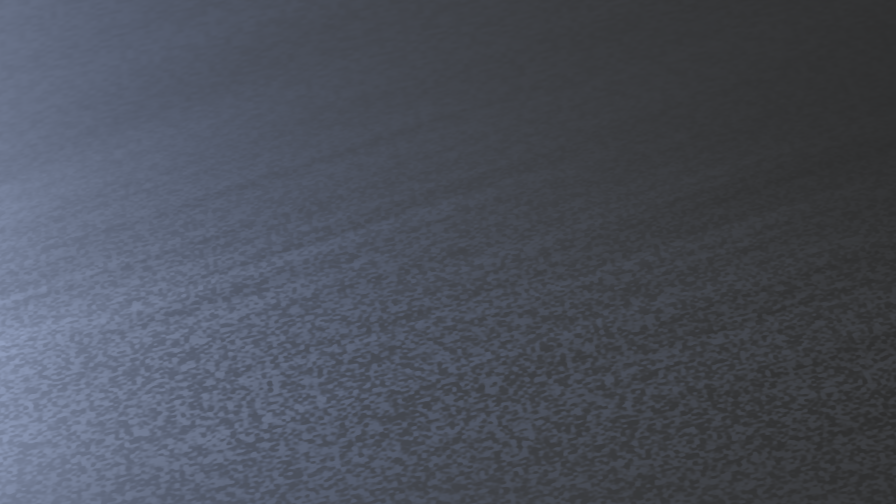
Give the GLSL for this texture, as a Shadertoy shader.

```glsl
// Dark brushed, finely pebbled surface lit from the left, with shallow focus.

const float STREAK_SLOPE = 0.33;              // rise of the brushed lines
const float SHADE_FLOOR = 0.13;               // level the light decays towards
const float LIGHT_FALLOFF = 1.58;             // decay from left to right
const float GLOW_HEIGHT = 0.30;               // centre of the left glow
const float FOCUS_HEIGHT = 0.20;              // sharpest row of the surface
const vec2 GRAIN_SCALE = vec2(112.0, 200.0);  // pebbles per canvas height
const float GRAIN_STRENGTH = 0.27;
const float STREAK_STRENGTH = 0.13;

float hash(vec2 cell) {
    vec3 h = fract(vec3(cell.xyx) * 0.1031);
    h += dot(h, h.yzx + 33.33);
    return fract((h.x + h.y) * h.z);
}

float noise(vec2 p) {
    vec2 cell = floor(p);
    vec2 f = fract(p);
    f = f * f * (3.0 - 2.0 * f);
    float low = mix(hash(cell), hash(cell + vec2(1.0, 0.0)), f.x);
    float high = mix(hash(cell + vec2(0.0, 1.0)), hash(cell + 1.0), f.x);
    return mix(low, high, f.y);
}

float bump(float x, float centre, float width) {
    float d = (x - centre) / width;
    return exp(-d * d);
}

// Smooth light: strong at the left, fading to the upper right.
float lighting(float u, float y) {
    float glow = bump(y, GLOW_HEIGHT, 0.40);
    float leftLevel = 0.425 + 0.115 * glow;
    float light = SHADE_FLOOR + (leftLevel - SHADE_FLOOR) * exp(-LIGHT_FALLOFF * u);
    light += 0.02 * bump(y, 0.18, 0.25) * exp(-12.0 * u);
    return light - 0.008 * bump(u, 1.0, 0.28) * bump(y, 0.65, 0.22);
}

// Long brushed lines: soft bands everywhere, thin ones near the middle.
float streaks(vec2 p) {
    float along = p.x + STREAK_SLOPE * p.y;
    float across = p.y - STREAK_SLOPE * p.x;
    float broad = noise(vec2(along * 0.8, across * 10.0 + 20.0)) - 0.5;
    float medium = noise(vec2(along * 1.3 + 7.0, across * 34.0 + 50.0)) - 0.5;
    float thin = noise(vec2(along * 1.8 + 3.0, across * 95.0 + 90.0)) - 0.5;
    float middle = bump(p.y, 0.44, 0.26);

    // Main dark bands and one bright scratch.
    float marks = -0.28 * bump(across, 0.70, 0.03) * bump(p.x, 0.35, 0.4);
    marks -= 0.28 * bump(across, 0.147, 0.025) * bump(p.x, 1.6, 0.3);
    marks -= 0.3 * bump(across, 0.41, 0.012) * bump(p.x, 0.55, 0.4);
    marks -= 0.3 * bump(across, 0.21, 0.012) * bump(p.x, 0.85, 0.3);
    marks += 0.45 * bump(across, 0.085, 0.006) * bump(p.x, 0.8, 0.35);
    return broad * 0.2 + medium * mix(0.2, 0.5, middle) + thin * middle * 0.75 + marks;
}

// Pebbles shrink with distance and blur away from the focal row.
float grain(vec2 p, float focus) {
    float distanceScale = 0.9 + 0.25 * p.y;
    vec2 q = vec2(p.x - 0.9, p.y) * distanceScale;
    vec2 rising = vec2(q.x + 0.2 * q.y, q.y - 0.25 * q.x) * GRAIN_SCALE + 300.0;
    vec2 falling = vec2(q.x - 0.3 * q.y, q.y + 0.12 * q.x) * GRAIN_SCALE + 517.0;
    float pebble = noise(rising) * 0.6 + noise(falling) * 0.4;
    float crisp = smoothstep(0.26, 0.76, pebble) - 0.5;
    float soft = noise(rising * 0.6 + 80.0) - 0.5;
    return mix(soft * 0.22, crisp, focus);
}

// Neutral greys in shade turn to slate blue in light.
vec3 slate(float level) {
    float blueness = smoothstep(0.16, 0.39, level);
    return level * vec3(mix(0.99, 0.915, blueness), 1.0, mix(1.01, 1.195, blueness));
}

void mainImage(out vec4 fragColor, in vec2 fragCoord) {
    vec2 p = fragCoord / iResolution.y;
    float u = fragCoord.x / iResolution.x;

    float focus = bump(p.y, FOCUS_HEIGHT, p.y > FOCUS_HEIGHT ? 0.36 : 0.34);
    focus *= mix(0.55, 1.0, smoothstep(0.0, 0.3, u));

    float level = lighting(u, p.y);
    level *= 1.0 + STREAK_STRENGTH * streaks(p);

    // Uneven patches of reflection in the foreground.
    float patches = noise(p * vec2(6.0, 9.0) + 11.0) - 0.5;
    level *= 1.0 + 0.03 * patches * smoothstep(0.5, 0.0, p.y);
    level *= 1.0 + GRAIN_STRENGTH * grain(p, focus);

    fragColor = vec4(slate(level), 1.0);
}
```
